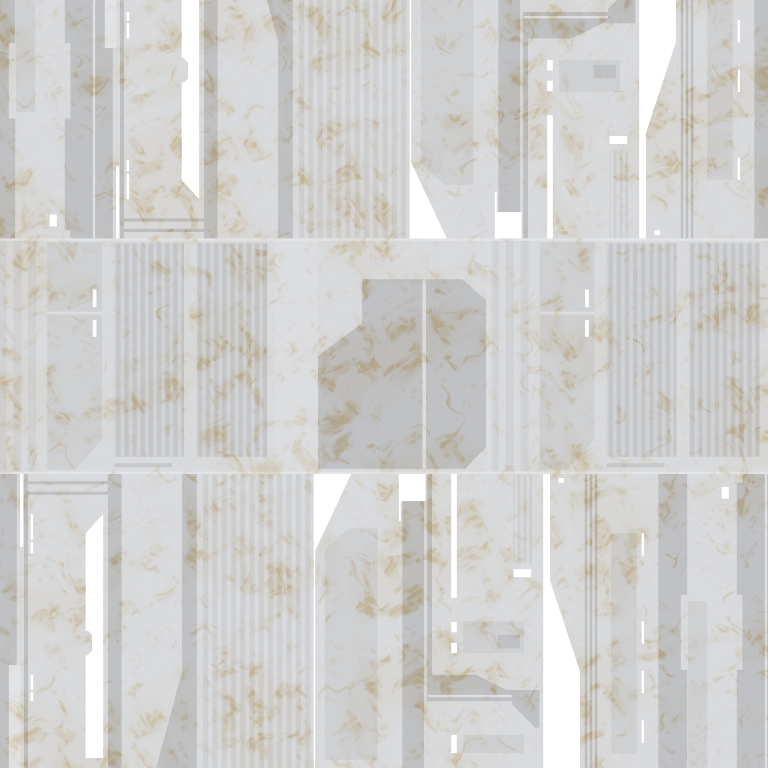
This pattern is drawn by a three.js fragment shader. Its source:

```glsl
varying vec2 vUv;

const float LIGHT = 0.855, MID = 0.815, DARK = 0.757, WHITE = 1.0;
float soft; // width of one sample on the 96-unit canvas

// Coverage of the interval a..b
float span(float v, float a, float b) {
  return clamp((min(v + 0.5 * soft, b) - max(v - 0.5 * soft, a)) / soft, 0.0, 1.0);
}

float box(vec2 p, float left, float right, float low, float high) {
  return span(p.x, left, right) * span(p.y, low, high);
}

float slats(float x, float period) {
  return span(abs(fract(x / period) - 0.5) * period, -1.0, 0.27 * period);
}

void fill(inout float tone, float paint, float mask) {
  tone = mix(tone, paint, mask);
}

// Hull strip: x along the strip, y is the distance from its seam
float hullStrip(vec2 q) {
  float t = LIGHT;
  // Stepped pillar
  fill(t, DARK, span(q.x, -1.0, 1.9) + span(q.x, 94.3, 97.0) + span(q.x, 8.1, 14.1));
  fill(t, LIGHT, box(q, 1.1, 8.8, 15.1, 24.5));
  fill(t, LIGHT, box(q, 3.4, 8.8, -1.0, 1.1));
  fill(t, 0.88, span(q.x, 11.6, 11.9));
  fill(t, 0.89, box(q, 13.1, 14.6, 23.9, 40.0));
  fill(t, MID, box(q, 2.0, 4.4, 15.9, 40.0));
  fill(t, WHITE, box(q, 6.2, 7.1, 1.6, 3.1) + box(q, 14.5, 14.9, -1.0, 9.1));

  // Door with a slanted slot, latches and sill
  fill(t, DARK, span(q.x, 15.0, 15.5) + span(q.x, 25.5, 27.2));
  fill(t, DARK, box(q, 15.5, 25.5, 0.9, 1.3) + box(q, 15.5, 25.5, 2.2, 2.6));
  fill(t, WHITE, box(q, 15.8, 16.15, 5.0, 8.2) + box(q, 15.8, 16.15, 8.5, 9.9));
  fill(t, WHITE, box(q, 15.8, 16.15, 25.1, 27.0) + box(q, 15.8, 16.15, 27.3, 28.4));
  fill(t, WHITE, box(q, 22.7, 24.9, 7.4 - 1.09 * (q.x - 22.7), 35.5));
  fill(t, LIGHT, span(q.x, 22.5, 23.5 - max(0.0, abs(q.y - 21.1) - 1.0)) * span(q.y, 19.6, 22.7));

  // Flared rib and ribbed wall
  fill(t, DARK, span(q.x, 34.75 - 0.27 * max(0.0, q.y - 24.75), 36.6));
  fill(t, MID, span(q.x, 36.9, 51.0) * slats(q.x, 1.16));

  // Cut corner with recess, then the dark post
  fill(t, WHITE, span(q.x, 51.2, max(51.4, 55.9 - 0.47 * q.y)));
  fill(t, MID, box(q, max(52.6, 55.6 - 1.15 * (q.y - 6.8)), 59.2, 6.8, 35.7));
  fill(t, WHITE, box(q, 62.0, 65.2, -1.0, 3.4) + box(q, 61.85, 62.1, -1.0, 5.9));
  fill(t, DARK, box(q, 62.3, 65.0, 3.4, 40.0));

  // Console with windows, grille and bracket
  fill(t, DARK, box(q, 65.4, 66.0, -1.0, 28.4));
  fill(t, MID, box(q, 69.9, 77.5, 18.4, 22.4) + box(q, 69.9, 77.5, 32.6, 34.9));
  fill(t, DARK, box(q, 74.2, 77.0, 20.1, 21.8));
  fill(t, WHITE, span(q.x, 68.4, 69.1) * (span(q.y, -1.0, 15.5) + span(q.y, 18.5, 19.8)
    + span(q.y, 21.1, 22.4) + span(q.y, 32.6, 34.9)));
  fill(t, MID, box(q, 76.2, 78.5, -1.0, 11.1) * slats(q.x, 0.75));
  fill(t, WHITE, box(q, 76.2, 78.4, 11.9, 12.9));
  fill(t, DARK, box(q, 65.5, 79.4, 27.0, 28.4));
  fill(t, DARK, box(q, 66.0, 76.0, 25.1 + 0.5 * max(0.0, q.x - 71.5), 27.3));
  fill(t, DARK, box(q, 76.0 + max(0.0, q.y - 28.8), 79.4, 27.0, 31.7));
  fill(t, 0.88, box(q, 65.5, 76.0, 27.6, 27.9));

  // Widening gap, pipes and dashed panel
  fill(t, WHITE, span(q.x, 79.9, 80.75 + clamp(0.33 * (q.y - 13.3), 0.0, 3.75)));
  fill(t, WHITE, box(q, 81.8, 82.5, 0.5, 1.1));
  fill(t, MID, box(q, 88.4, 91.6, 7.4, 35.0));
  fill(t, WHITE, box(q, 92.2, 92.5, 7.4, 10.2));
  for (int i = 0; i < 3; i++) {
    float n = float(i);
    fill(t, DARK, span(q.x, 85.1 + 0.63 * n, 85.4 + 0.63 * n));
    fill(t, WHITE, box(q, 92.2, 92.5, 18.4 + 6.2 * n, 21.2 + 6.2 * n));
  }
  return t;
}

// Wall bay: lockers, two louvres and a large hatch
float wallBay(vec2 p) {
  float t = LIGHT;
  fill(t, 0.825, span(p.x, 0.0, 5.0) * slats(p.x + 0.6, 1.85));
  fill(t, MID, box(p, 5.9, min(12.75, 9.4 + 0.9 * (p.y - 37.3)), 37.3, 65.7));
  fill(t, 0.87, box(p, 5.9, 12.75, 56.7, 57.05));
  fill(t, WHITE, box(p, 11.6, 12.05, 57.6, 59.8) + box(p, 11.6, 12.05, 53.9, 56.0));
  float louvre = box(p, 14.2, 23.0, 38.9, 65.6) + box(p, 24.6, 33.4, 38.9, 65.6);
  fill(t, mix(0.828, 0.778, slats(p.x, 1.02)), louvre);
  fill(t, 0.785, box(p, 14.3, 21.5, 37.6, 38.1));
  fill(t, 0.868, span(p.x, 34.4, 39.7));
  float hatch = box(p, 39.75, 45.25, 37.4, 51.5 + 0.745 * (p.x - 39.75))
    + box(p, 45.25, 60.75, 37.4 + max(0.0, p.x - 58.1), 61.1 - 0.87 * max(0.0, p.x - 57.75));
  fill(t, DARK, hatch);
  fill(t, 0.87, box(p, 52.8, 53.25, 37.4, 61.1) + span(p.x, 60.9, 61.2));
  return t;
}

// Layered, folded sines
float cloud(vec2 p) {
  float sum = 0.0, amp = 0.5;
  for (int i = 0; i < 5; i++) {
    p = mat2(0.8, 0.6, -0.6, 0.8) * p + 0.8 * sin(p.yx * 0.9 + float(i));
    sum += amp * sin(p.x) * sin(p.y);
    p *= 1.9;
    amp *= 0.6;
  }
  return 0.5 + 0.5 * sum;
}

vec2 hash(vec2 c) {
  return fract(sin(vec2(dot(c, vec2(127.1, 311.7)), dot(c, vec2(269.5, 183.3)))) * 4375.5);
}

// Cellular noise: nearest and second nearest distance
vec2 cells(vec2 p) {
  vec2 near = vec2(9.0);
  for (int j = -1; j <= 1; j++)
    for (int i = -1; i <= 1; i++) {
      vec2 c = floor(p) + vec2(i, j);
      float d = length(c + hash(c) - p);
      near = d < near.x ? vec2(d, near.x) : vec2(near.x, min(near.y, d));
    }
  return near;
}

// Rust: stains, broken veins and flecks
float rust(vec2 p) {
  float stain = smoothstep(0.4, 0.75, cloud(p * 0.2));
  float grain = smoothstep(0.42, 0.75, cloud(p * 0.9 + 7.0));
  vec2 bent = p + 1.2 * sin(p.yx * 0.7) + 0.5 * sin(p.yx * 2.1 + 1.0);
  vec2 vein = cells(bent * 0.11);
  float veins = smoothstep(0.07, 0.01, vein.y - vein.x) * grain;
  float flecks = smoothstep(0.38, 0.18, cells(bent * vec2(0.6, 0.75)).x) * grain;
  return 0.2 * stain + 0.55 * stain * grain + 0.6 * veins + flecks * (0.25 + 0.6 * stain);
}

void main() {
  vec2 p = vUv * 96.0;
  soft = fwidth(vUv.x) * 96.0;

  // The lower strip is the upper one, flipped and shifted
  vec2 q = p.y > 51.0 ? vec2(p.x, p.y - 66.1) : vec2(mod(p.x + 12.0, 96.0), 36.75 - p.y);
  float tone = mix(hullStrip(q), wallBay(vec2(mod(p.x, 61.55), p.y)), span(p.y, 36.75, 66.1));
  fill(tone, 0.895, span(p.y, 36.75, 37.05) + span(p.y, 65.9, 66.2));

  float wear = rust(p) * smoothstep(0.98, 0.9, tone) * mix(1.0, 0.65, smoothstep(DARK, LIGHT, tone));
  vec3 color = tone + vec3(-0.006, 0.0, 0.01) * smoothstep(1.0, 0.9, tone);
  color *= mix(vec3(1.0), vec3(0.93, 0.86, 0.72), min(wear, 1.0));
  gl_FragColor = vec4(color, 1.0);
}
```
